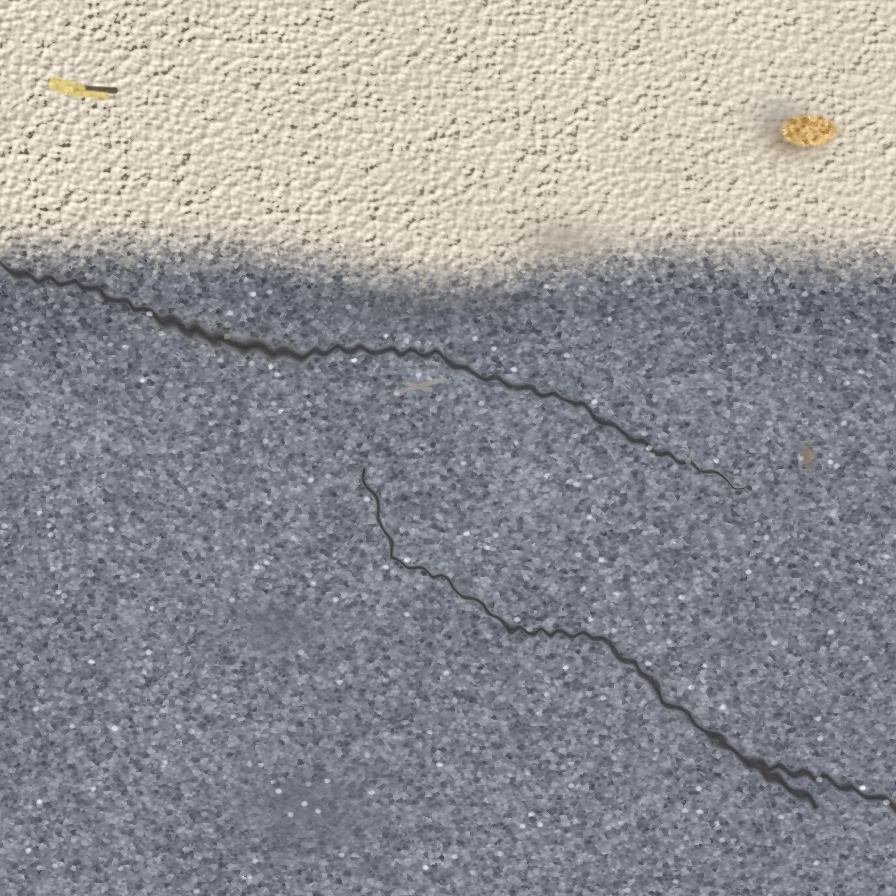
Give the GLSL for this texture, as a Shadertoy shader.

```glsl
// Rough pavement: a sunlit sandy band above, blue-grey shaded asphalt below.
// Cellular noise gives stones and relief, layered sines give the broad mottling,
// and two jittered polylines carve the cracks; leaves and twigs are soft shapes.
#define GRAIN_SCALE 125.0
#define RELIEF_SCALE 100.0
#define GRAIN_CONTRAST 0.25
#define RELIEF_CONTRAST 0.27
#define SHADOW_SOFTNESS 0.043
#define CRACK_WIDTH 0.0034
#define SUN_COLOR vec3(0.855, 0.812, 0.745)
#define SHADE_COLOR vec3(0.478, 0.496, 0.540)
#define CRACK_COLOR vec3(0.19, 0.19, 0.20)

const int CRACK_POINTS = 13;
const vec2 UPPER_CRACK[13] = vec2[13](
    vec2(-.01, .708), vec2(.033, .690), vec2(.098, .681), vec2(.169, .648),
    vec2(.247, .620), vec2(.332, .602), vec2(.378, .611), vec2(.488, .605),
    vec2(.534, .581), vec2(.638, .553), vec2(.710, .508), vec2(.781, .477),
    vec2(.833, .453));
// The last three points double back to form the branch.
const vec2 LOWER_CRACK[13] = vec2[13](
    vec2(.404, .479), vec2(.423, .427), vec2(.440, .375), vec2(.495, .353),
    vec2(.573, .297), vec2(.664, .290), vec2(.710, .258), vec2(.742, .219),
    vec2(.820, .160), vec2(.910, .102), vec2(.846, .147), vec2(.924, .130),
    vec2(1.02, .092));

vec3 hash3(vec2 p) {
    vec3 q = fract(p.xyx * vec3(.1031, .1030, .0973));
    q += dot(q, q.yxz + 33.33);
    return fract((q.xxy + q.yzz) * q.zyx);
}

// x: distance to the nearest seed, y: random value of that cell
vec2 cellular(vec2 p) {
    vec2 cell = floor(p), best = vec2(9.0, 0.0);
    for (int j = -1; j <= 1; j++)
    for (int i = -1; i <= 1; i++) {
        vec2 id = cell + vec2(i, j);
        vec3 h = hash3(id + 40.0);
        float d = length(id + h.xy - p);
        if (d < best.x) best = vec2(d, h.z);
    }
    return best;
}

// Signed brightness of soft-edged random stones
float stones(vec2 p) {
    vec2 c = cellular(p);
    return (c.y - 0.5) * smoothstep(0.85, 0.2, c.x);
}

float mottle(vec2 p) {
    float sum = 0.0, amp = 0.5;
    for (int i = 0; i < 4; i++) {
        sum += amp * sin(p.x + 1.7 * sin(p.y * 0.8)) * cos(p.y + 1.3 * sin(p.x * 0.7));
        p = mat2(1.5, 1.2, -1.2, 1.5) * p + 2.3;
        amp *= 0.6;
    }
    return sum;
}

float segment(vec2 p, vec2 a, vec2 b) {
    vec2 ab = b - a;
    return length(p - a - ab * clamp(dot(p - a, ab) / dot(ab, ab), 0.0, 1.0));
}

float polyline(vec2 p, vec2 pts[13]) {
    float d = 9.0;
    for (int i = 1; i < CRACK_POINTS; i++) d = min(d, segment(p, pts[i - 1], pts[i]));
    return d;
}

// Soft ellipse, 1 at the centre
float blob(vec2 p, vec2 center, vec2 radius) {
    vec2 q = (p - center) / radius;
    return exp(-dot(q, q));
}

float relief(vec2 p) {
    return cellular(p).x + 0.45 * cellular(p * 1.9 + 7.0).x;
}

void mainImage(out vec4 fragColor, in vec2 fragCoord) {
    vec2 p = fragCoord / iResolution.xy;
    vec2 stretched = p * vec2(0.9, 1.1);
    float broad = mottle(p * 14.0);
    float coarse = stones(stretched * GRAIN_SCALE);
    float fine = stones(stretched * GRAIN_SCALE * 1.9 + 31.0);
    float grain = coarse + 0.8 * fine;

    // Shaded asphalt, with calm worn patches and bright mineral flecks
    float worn = blob(p, vec2(.31, .295), vec2(.045, .03)) + blob(p, vec2(.34, .10), vec2(.08, .05))
               + blob(p, vec2(.49, .665), vec2(.14, .022));
    vec3 shade = SHADE_COLOR + vec3(0.025) * broad;
    shade += 0.035 * (blob(p, vec2(.6, .455), vec2(.05, .035)) + blob(p, vec2(.07, .52), vec2(.09, .07)));
    shade *= 1.0 - 0.10 * smoothstep(.54, .67, p.y) - 0.08 * min(worn, 1.0);
    shade += GRAIN_CONTRAST * grain * (1.0 - 0.6 * min(worn, 1.0));
    vec2 fleck = cellular(stretched * 85.0 + 11.0);
    shade += 0.28 * smoothstep(.93, .99, fleck.y) * smoothstep(.38, .12, fleck.x);

    // Sunlit sand, lit from the upper left through a height difference
    vec2 rp = stretched * RELIEF_SCALE;
    float slope = relief(rp + vec2(-.25, .35)) - relief(rp);
    float roughness = mix(1.1, 0.75, p.x);
    float pit = smoothstep(.15, .5, -slope) * smoothstep(.4, .9, cellular(rp * 0.6 + 5.0).y);
    vec3 sun = SUN_COLOR + 0.02 * broad + roughness * (RELIEF_CONTRAST * slope + 0.05 * fine - 0.24 * pit);

    // Soft shadow edge sagging near the middle
    float edge = mix(.722, .712, p.x) - .030 * exp(-pow((p.x - .50) / .14, 2.0)) + .009 * broad;
    float lit = smoothstep(-SHADOW_SOFTNESS, SHADOW_SOFTNESS, p.y - edge + 0.018 * grain);
    vec3 color = mix(shade, sun, lit);
    color = mix(color, vec3(.64, .60, .55), 0.6 * blob(p, vec2(.625, .733), vec2(.045, .025)));

    // Cracks: ragged dark lines with crumbs, wider where the surface broke up
    vec2 jittered = p + .003 * vec2(sin(p.y * 170.0 + broad * 4.0), sin(p.x * 210.0 + broad * 5.0));
    float upper = polyline(jittered, UPPER_CRACK), lower = polyline(jittered, LOWER_CRACK);
    float debris = blob(p, vec2(.25, .622), vec2(.09, .05));
    float upperWidth = CRACK_WIDTH * (0.8 + 0.8 * debris) * smoothstep(.86, .74, p.x);
    float lowerWidth = CRACK_WIDTH * mix(.5, 1.0, smoothstep(.45, .8, p.x));
    float ragged = 0.9 + 1.1 * grain;
    float crack = max(smoothstep(2.0, .3, upper / max(upperWidth * ragged, .0004)),
                      smoothstep(2.0, .3, lower / max(lowerWidth * ragged, .0004)));
    float dust = exp(-min(upper, lower) / .009);
    color = mix(color, vec3(.50, .45, .39) + .3 * grain, dust * (0.15 + 0.55 * debris));
    color = mix(color, CRACK_COLOR, 0.78 * crack);
    color += 0.35 * dust * smoothstep(.86, .97, fleck.y) * smoothstep(.4, .15, fleck.x);

    // Fallen leaves with their shadows, a pale twig and a dry scrap
    color = mix(color, vec3(.30, .27, .20), 0.85 * smoothstep(.005, .002, segment(p, vec2(.085, .901), vec2(.128, .899))));
    float leaf = min(segment(p, vec2(.062, .906), vec2(.088, .899)) - .004, segment(p, vec2(.085, .897), vec2(.118, .893)));
    color = mix(color, vec3(.86, .78, .48) + .15 * grain, 0.9 * smoothstep(.006, .002, leaf));
    color = mix(color, vec3(.70, .68, .66), 0.65 * blob(p, vec2(.868, .872), vec2(.032, .018)));
    color = mix(color, vec3(.44, .36, .26), 0.75 * blob(p, vec2(.888, .848), vec2(.032, .020)));
    color = mix(color, vec3(.82, .67, .43) + .35 * grain, smoothstep(.3, .6, blob(p, vec2(.903, .854), vec2(.034, .019))));
    float twig = min(segment(p, vec2(.443, .562), vec2(.495, .577)), segment(p, vec2(.455, .572), vec2(.480, .565)));
    color = mix(color, vec3(.66, .63, .59), 0.75 * smoothstep(.004, .001, twig + .002 * grain));
    color = mix(color, vec3(.57, .48, .38), 0.75 * blob(p, vec2(.901, .491), vec2(.007, .013)));

    fragColor = vec4(clamp(color, 0.0, 1.0), 1.0);
}
```
